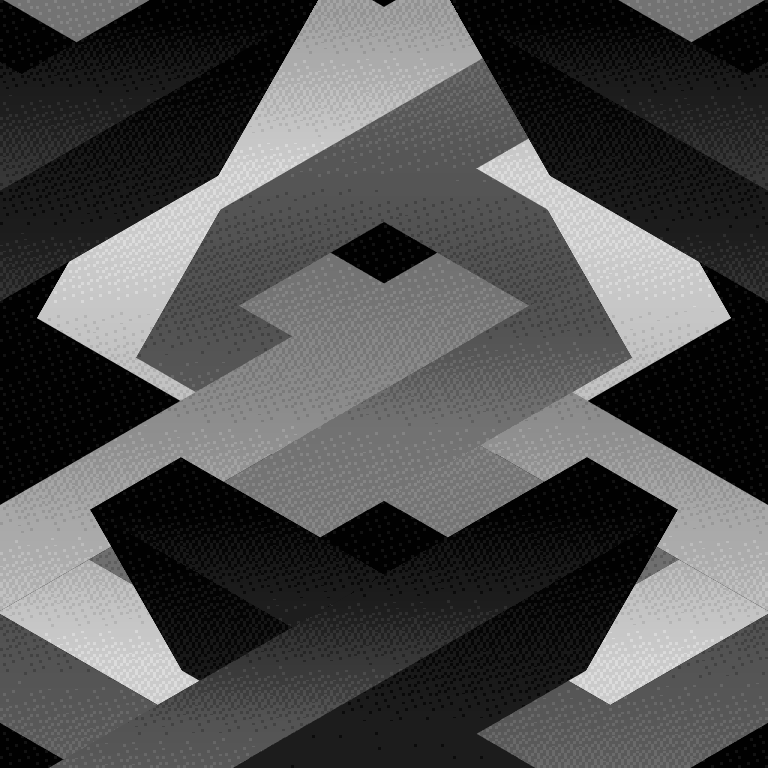
Write a WebGL 1 fragment shader that draws this background.

```glsl
precision highp float;
// Interwoven grey ribbons on an isometric lattice, with faceted black forms.
// Half-planes along the lattice axes mask each ribbon, painted back to front;
// vertical tone ramps and a dispersed dither give the printed grain.
uniform vec2 u_resolution;

float edgeWidth;

// Smooth half-plane: 1 where v is positive.
float above(float v) {
  return smoothstep(-edgeWidth, edgeWidth, v);
}

float band(float v, float low, float high) {
  return above(v - low) * above(high - v);
}

float ramp(float y, float y0, float y1, float tone0, float tone1) {
  return mix(tone0, tone1, clamp((y - y0) / (y1 - y0), 0.0, 1.0));
}

// Evenly dispersed threshold for a grain cell.
float threshold(vec2 cell) {
  return fract(52.9829 * fract(dot(cell, vec2(0.06711, 0.00584))));
}

// Dither toward a few grey levels, keeping part of the smooth tone.
float grain(float tone, vec2 uv) {
  float level = tone * 9.0;
  float dotted = floor(level + threshold(floor(uv * 256.0))) / 9.0;
  return mix(tone, dotted, 0.6);
}

void main() {
  vec2 uv = gl_FragCoord.xy / u_resolution;
  edgeWidth = 75.0 / min(u_resolution.x, u_resolution.y);

  // Percent of the canvas: x from the centre, y down from the top.
  vec2 p = vec2(uv.x - 0.5, 1.0 - uv.y) * 100.0;
  float y = p.y;
  float side = abs(p.x);

  // Lattice axes: rising and falling, then their mirrored and steep forms.
  float rise = y + 0.577 * p.x;
  float fall = y - 0.577 * p.x;
  float outer = max(rise, fall);
  float inner = min(rise, fall);
  float steepFall = y - 1.755 * side;
  float steepRise = y + 1.755 * side;
  float tone = 0.012;

  // Pale upper wings.
  float pale = ramp(y, 2.0, 22.0, 0.61, 0.82) - ramp(y, 32.0, 48.0, 0.0, 0.08);
  tone = mix(tone, pale, above(67.5 - outer) * above(steepFall + 37.9) * above(inner - 10.4 + 100.0 * above(steepFall + 15.0)));

  // Grey arch, with one strip crossing the right wing.
  float archTone = ramp(y, 10.0, 34.0, 0.38, 0.3) + ramp(y, 40.0, 54.0, 0.0, 0.07);
  float archSides = above(steepFall + 10.1);
  float arch = above(inner - 15.0) * archSides * above(65.2 - outer);
  float strip = band(rise, 15.0, 28.9) * above(p.x + 5.0) * above(steepFall + 15.0);
  tone = mix(tone, archTone, max(arch, strip));

  // Central ribbons, woven falling under rising.
  float ribbonTone = ramp(y, 34.0, 52.0, 0.45, 0.53) + ramp(y, 52.0, 78.0, 0.0, 0.2);
  float shadeTone = ramp(y, 42.0, 56.0, 0.31, 0.45) + ramp(y, 56.0, 68.0, 0.0, 0.04);
  tone = mix(tone, ribbonTone, band(fall, 36.9, 50.7) * above(rise - 28.9));
  tone = mix(tone, 0.48, band(fall, 50.7, 65.2) * band(rise, 65.2, 74.8));
  tone = mix(tone, shadeTone, band(rise, 50.7, 65.2) * band(fall, 15.0, 74.8) * archSides);
  tone = mix(tone, ribbonTone, band(rise, 36.9, 50.7) * above(fall - 28.9));

  // Pale lower wings with their small grey notches, then the bottom corners.
  float lowerWing = band(inner, 50.7, 74.8);
  tone = mix(tone, 0.42, lowerWing * band(outer, 88.6, 95.0));
  tone = mix(tone, ramp(y, 72.0, 86.0, 0.68, 0.82), lowerWing * band(outer, 95.0, 108.8));
  float cornerTone = ramp(y, 80.0, 100.0, 0.29, 0.39);
  tone = mix(tone, cornerTone, band(outer, 108.8, 123.0));
  tone = mix(tone, 0.012, above(outer - 123.0));

  // Upper and lower black diamonds.
  tone = mix(tone, 0.012, band(rise, 28.9, 36.9) * band(fall, 28.9, 36.9));
  tone = mix(tone, 0.012, band(rise, 65.2, 74.8) * band(fall, 65.2, 74.8));

  // Lower black form and the dark ribbons lying across it.
  float form = band(outer, 74.8, 102.5) * above(inner - 44.3) * above(133.5 - steepRise);
  float formTone = ramp(y, 74.0, 94.0, 0.012, 0.11);
  float duskTone = ramp(y, 67.0, 79.0, 0.012, 0.12);
  tone = mix(tone, formTone, max(form, above(inner - 88.6)));
  tone = mix(tone, duskTone, form * band(fall, 74.8, 88.6) * above(74.8 - rise));
  tone = mix(tone, cornerTone, band(rise, 102.5, 123.0) * band(fall, 74.8, 88.6));
  float risingTone = duskTone + ramp(y, 79.0, 94.0, 0.0, 0.2) + ramp(y, 94.0, 100.0, 0.0, 0.04);
  float risingEnd = above(fall - 44.3) * max(above(133.5 - steepRise), above(-p.x));
  tone = mix(tone, risingTone, band(rise, 74.8, 88.6) * risingEnd);

  // Upper dark shoulders, each split into two ribbons.
  float shoulder = above(-15.0 - steepFall) * above(10.4 - inner) * above(outer - 7.6);
  float nearTone = ramp(y, 9.0, 30.0, 0.012, 0.11) + ramp(y, 30.0, 39.0, 0.0, 0.08);
  float farTone = ramp(y, 3.0, 11.0, 0.012, 0.1) + ramp(y, 11.0, 24.0, 0.0, 0.11);
  tone = mix(tone, mix(nearTone, farTone, above(-4.0 - inner)), shoulder);

  // Top corners and the tip at the top centre.
  float corner = above(-17.6 - inner);
  tone = mix(tone, 0.012, corner * above(36.9 - outer));
  tone = mix(tone, 0.46, corner * above(28.6 - outer));
  tone = mix(tone, 0.012, above(0.9 - outer));

  gl_FragColor = vec4(vec3(grain(tone, uv)), 1.0);
}
```
